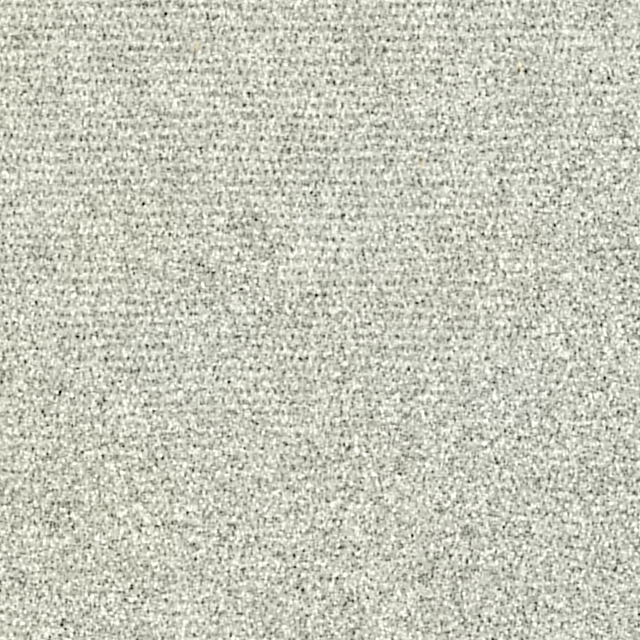
This texture is drawn by a WebGL 2 fragment shader. Its source:

```glsl
#version 300 es
precision highp float;
// Pale grey-green woven cloth with a fine, speckled grain.
// Staggered rows of dark thread gaps fade in and out in patches; cellular
// noise made of signed, band-limited spots lays crisp grains over them.
uniform vec2 u_resolution;
out vec4 fragColor;

const float TAU = 6.2831853;

vec3 hash3(vec2 cell) {
    vec3 p = fract(vec3(cell.xyx) * vec3(0.1031, 0.1030, 0.0973));
    p += dot(p, p.yxz + 33.33);
    return fract((p.xxy + p.yzz) * p.zyx);
}

// Sum of light and dark spots, one at a random place in each cell.
float spots(vec2 p) {
    vec2 cell = floor(p);
    float sum = 0.0;
    for (int j = -1; j <= 1; j++) {
        for (int i = -1; i <= 1; i++) {
            vec2 neighbour = cell + vec2(i, j);
            vec3 random = hash3(neighbour + 17.0);
            vec2 offset = neighbour + random.xy - p;
            float r2 = dot(offset, offset);
            float weight = 2.0 * random.z - 1.0;
            // The negative rim gives each spot a sharp contrasting halo.
            sum += weight * (0.45 + 0.8 * abs(weight)) * (1.0 - 1.7 * r2) * exp(-3.0 * r2);
        }
    }
    return sum;
}

// Straight rows of small dark gaps, every other row shifted by half a step.
float weave(vec2 uv) {
    float y = 58.0 * uv.y + 0.1 * sin(7.0 * uv.x + 5.0 * uv.y) + 0.2 * spots(uv * 9.0);
    float row = floor(y);
    float x = 86.0 * uv.x + 0.5 * mod(row, 2.0) + 0.2 * hash3(vec2(row, 5.0)).x
            + 0.35 * spots(uv * 11.0 + 40.0);
    float across = -cos(TAU * y);
    float gap = (0.5 + 0.5 * across) * pow(0.5 + 0.5 * cos(TAU * x), 1.3);
    return 0.55 - 2.0 * gap - 0.2 * across;
}

// Rare short upright fibres of a warmer colour.
float fibres(vec2 uv) {
    vec2 p = uv * vec2(40.0, 22.0);
    vec3 random = hash3(floor(p) + 91.0);
    vec2 offset = fract(p) - 0.3 - 0.4 * random.xy;
    return step(0.994, random.z) * exp(-dot(offset * offset, vec2(60.0, 25.0)));
}

void main() {
    vec2 uv = gl_FragCoord.xy / u_resolution;

    // Patches where the threads show clearly, mostly towards the top.
    float patches = 0.5 + 0.6 * spots(uv * 5.0 + 8.0)
                  + 0.35 * sin(3.0 * uv.y - 1.6 + 0.8 * sin(4.0 * uv.x));
    float clarity = smoothstep(0.0, 1.0, patches);

    // Round grains mixed with finer upright and level strokes.
    float grain = 0.19 * spots(uv * vec2(200.0, 178.0))
                + 0.18 * spots(uv * vec2(228.0, 128.0) + 300.0)
                + 0.16 * spots(uv * vec2(132.0, 236.0) + 700.0);
    float tone = grain * mix(1.13, 0.9, clarity)
               + weave(uv) * mix(0.025, 0.09, clarity)
               + 0.025 * spots(uv * 14.0 + 60.0);

    // Compress the lights and deepen the dark pits.
    tone -= 0.7 * tone * tone;

    // Warmer towards the left, cooler towards the right.
    float warmth = 0.5 - uv.x + 0.6 * spots(uv * 4.0 + 25.0);
    vec3 colour = vec3(0.785, 0.790, 0.735) + tone;
    colour += vec3(0.006, 0.001, -0.010) * warmth;
    colour += vec3(0.03, -0.02, -0.10) * fibres(uv);
    fragColor = vec4(clamp(colour, 0.0, 1.0), 1.0);
}
```
